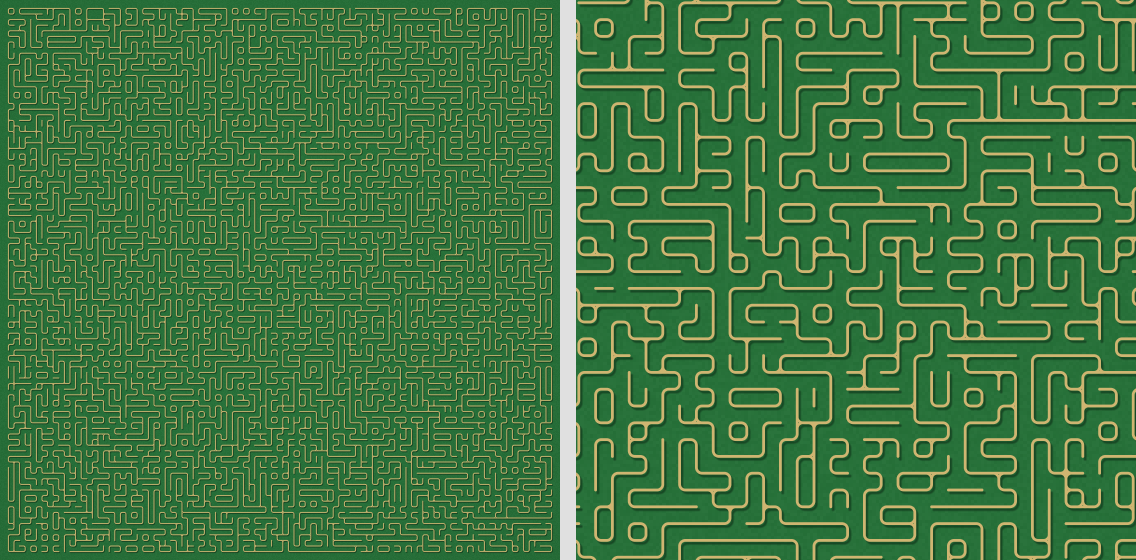
Left: the whole. Right: its middle third, enlarged.
Give the GLSL for this pattern, as a WebGL 2 fragment shader.

```glsl
#version 300 es
precision highp float;
precision highp int;
// A dense maze of thin sand-coloured cords with rounded bends on green felt.
// Small square loops are joined into long meanders by flipping grid faces;
// two checkerboard rounds of local swaps then add branches and dead ends.

uniform vec2 u_resolution;
out vec4 fragColor;

#define NODES 98
#define PITCH 0.01
#define HALF_WIDTH 0.083
#define BEND_RADIUS 0.34
#define EXTRA_LINKS 0.1
#define FLIP_CHANCE 0.3
#define SWAP_CHANCE 0.36
#define SHADOW_OFFSET vec2(0.14, -0.17)
#define SHADOW_STRENGTH 0.62
#define GRAIN 0.022

const vec3 FELT = vec3(0.152, 0.435, 0.222);
const vec3 SHADE = vec3(0.05, 0.19, 0.09);
const vec3 CORD = vec3(0.81, 0.71, 0.445);

float hash(ivec2 p, int seed) {
    uint h = uint(p.x) * 374761393u + uint(p.y) * 668265263u + uint(seed) * 974634777u;
    h = (h ^ (h >> 15)) * 2246822519u;
    h = (h ^ (h >> 13)) * 3266489917u;
    return float((h ^ (h >> 16)) >> 8) / 16777216.0;
}

// An edge is (x, y, axis): it runs from a node along +x (0) or +y (1).
// Every edge borders one black (0) and one white (1) face of the checkerboard.
// Result: face corner and the slot of the edge (bottom, right, top, left).
ivec3 faceOf(ivec3 e, int colour) {
    bool own = ((e.x + e.y) & 1) == colour;
    if (e.z == 0) return own ? ivec3(e.xy, 0) : ivec3(e.x, e.y - 1, 2);
    return own ? ivec3(e.xy, 3) : ivec3(e.x - 1, e.y, 1);
}

ivec3 edgeOf(ivec2 face, int slot) {
    ivec2 shift = slot == 1 ? ivec2(1, 0) : slot == 2 ? ivec2(0, 1) : ivec2(0);
    return ivec3(face + shift, slot & 1);
}

bool inside(ivec2 p, int size) {
    return p.x >= 0 && p.y >= 0 && p.x < size && p.y < size;
}

// Each 2x2 block of nodes reaches out to one random neighbour block.
bool linked(ivec2 face) {
    int axis = (face.x & 1) == 1 ? 0 : 1;
    ivec2 a = face >> 1;
    ivec2 b = a + (axis == 0 ? ivec2(1, 0) : ivec2(0, 1));
    return int(4.0 * hash(a, 1)) == axis || int(4.0 * hash(b, 1)) == axis + 2
        || hash(face, 2) < EXTRA_LINKS;
}

bool meander(ivec3 e) {
    bool loopEdge = ((e.z == 0 ? e.x : e.y) & 1) == 0;
    ivec3 face = faceOf(e, 1);
    return loopEdge != (inside(face.xy, NODES - 1) && linked(face.xy));
}

// Flip parallel edges, open closed squares, or move an edge round a corner.
int reshuffle(int mask, ivec2 face, int seed) {
    int slot = int(4.0 * hash(face, seed));
    int taken = 1 << slot;
    if (mask == 15) return mask ^ taken;
    if ((mask == 5 || mask == 10) && hash(face, seed + 1) < FLIP_CHANCE) return 15 - mask;
    int turn = hash(face, seed + 2) < 0.5 ? 1 : 3;
    int added = 1 << ((slot + turn) & 3);
    bool movable = (mask & taken) != 0 && (mask & added) == 0;
    return movable && hash(face, seed + 3) < SWAP_CHANCE ? mask ^ taken ^ added : mask;
}

bool blackRound(ivec3 e) {
    ivec3 face = faceOf(e, 0);
    if (!inside(face.xy, NODES - 1)) return meander(e);
    int mask = 0;
    for (int k = 0; k < 4; k++) mask |= meander(edgeOf(face.xy, k)) ? 1 << k : 0;
    return (reshuffle(mask, face.xy, 10) & (1 << face.z)) != 0;
}

bool mazeEdge(ivec3 e) {
    ivec2 end = e.xy + (e.z == 0 ? ivec2(1, 0) : ivec2(0, 1));
    if (!inside(e.xy, NODES) || !inside(end, NODES)) return false;
    ivec3 face = faceOf(e, 1);
    if (!inside(face.xy, NODES - 1)) return blackRound(e);
    int mask = 0;
    for (int k = 0; k < 4; k++) mask |= blackRound(edgeOf(face.xy, k)) ? 1 << k : 0;
    return (reshuffle(mask, face.xy, 20) & (1 << face.z)) != 0;
}

// Distance to the cord, in units of the pitch, within the cell of one node.
float cordDistance(vec2 q) {
    ivec2 node = ivec2(floor(q + 0.5));
    if (!inside(node, NODES)) return 1.0;
    vec2 p = q - vec2(node);
    bool arm[4];
    int count = 0;
    for (int k = 0; k < 4; k++) {
        ivec2 start = node - (k == 2 ? ivec2(1, 0) : k == 3 ? ivec2(0, 1) : ivec2(0));
        arm[k] = mazeEdge(ivec3(start, k & 1));
        count += arm[k] ? 1 : 0;
    }
    float d = 1.0;
    vec2 dir = vec2(1, 0);
    for (int k = 0; k < 4; k++) {
        vec2 next = vec2(-dir.y, dir.x);
        if (arm[k]) {
            float from = count == 1 || arm[(k + 2) & 3] ? 0.0 : BEND_RADIUS;
            d = min(d, length(p - dir * clamp(dot(p, dir), from, 0.5)));
            vec2 u = vec2(dot(p, dir), dot(p, next)) - BEND_RADIUS;
            if (arm[(k + 1) & 3] && max(u.x, u.y) <= 0.0) d = min(d, abs(length(u) - BEND_RADIUS));
        }
        dir = next;
    }
    return d;
}

void main() {
    vec2 uv = gl_FragCoord.xy / u_resolution;
    float pixel = 1.0 / (min(u_resolution.x, u_resolution.y) * PITCH);
    vec2 q = (uv - 0.5) / PITCH + 0.5 * float(NODES - 1);

    // Felt with fine grain and slightly darker borders
    float grain = hash(ivec2(uv * 512.0), 30) - 0.5;
    vec3 colour = FELT * (1.02 - 0.12 * dot(uv - 0.5, uv - 0.5)) + GRAIN * grain;

    // Soft shadow to the lower right, then the cord
    float shadow = 1.0 - smoothstep(0.0, HALF_WIDTH + 0.5 * pixel + 0.04, cordDistance(q - SHADOW_OFFSET));
    colour = mix(colour, SHADE, SHADOW_STRENGTH * shadow);
    float cord = clamp((HALF_WIDTH - cordDistance(q)) / pixel + 0.5, 0.0, 1.0);
    fragColor = vec4(mix(colour, CORD, cord), 1.0);
}
```
